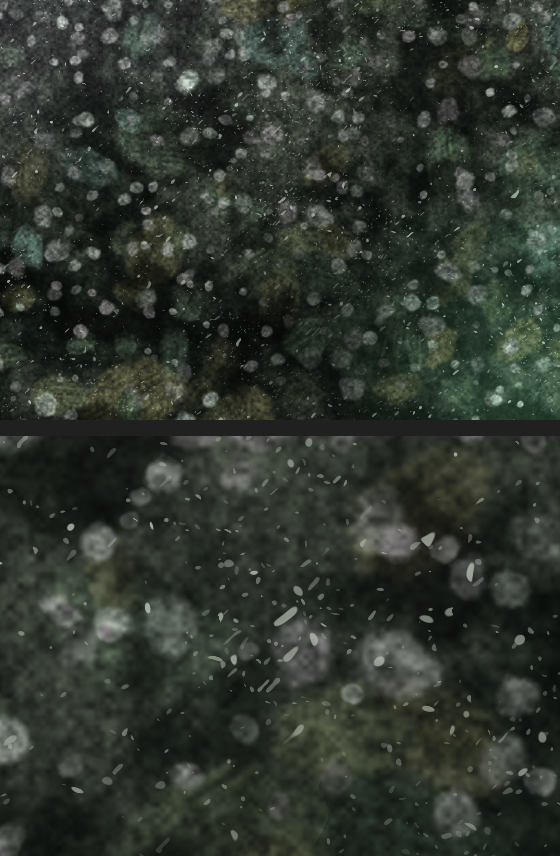
Top: the whole. Bottom: its middle third, enlarged.
Reproduce this texture procedurally as a WebGL 2 fragment shader.

```glsl
#version 300 es
precision highp float;

uniform vec2 u_resolution;
out vec4 fragColor;

float hash(vec2 p) {
    return fract(sin(dot(p, vec2(127.1, 311.7))) * 43758.5453);
}

vec2 hash2(vec2 p) {
    return vec2(hash(p), hash(p + 37.3));
}

float noise(vec2 p) {
    vec2 i = floor(p), f = fract(p);
    f = f * f * (3.0 - 2.0 * f);
    return mix(mix(hash(i), hash(i + vec2(1, 0)), f.x),
               mix(hash(i + vec2(0, 1)), hash(i + vec2(1, 1)), f.x), f.y);
}

float fbm(vec2 p) {
    float sum = 0.0, amp = 0.5;
    for (int i = 0; i < 5; i++) {
        sum += amp * noise(p);
        p = mat2(1.6, 1.2, -1.2, 1.6) * p + 7.1;
        amp *= 0.5;
    }
    return sum / 0.97;
}

// Scattered ragged ellipses: x = coverage, y = random id, zw = axes along and across
vec4 inclusions(vec2 p, float scale, float share, float radius, float stretch, float blur) {
    vec2 q = p * scale, cell = floor(q);
    float ragged = 0.9 * (fbm(q * 2.5) - 0.5);
    vec4 best = vec4(0);
    for (int y = -1; y <= 1; y++) {
        for (int x = -1; x <= 1; x++) {
            vec2 id = cell + vec2(x, y) + scale * 3.0;
            if (hash(id + 5.7) > share) continue;
            vec2 d = q - cell - vec2(x, y) - 0.15 - 0.7 * hash2(id);
            float angle = 0.6 + 2.4 * (hash(id + 9.1) - 0.5);
            d = mat2(cos(angle), -sin(angle), sin(angle), cos(angle)) * d;
            float size = radius * mix(0.5, 1.1, hash(id + 2.3));
            float dist = length(d * vec2(1.0 / stretch, stretch)) / size + ragged;
            float cover = 1.0 - smoothstep(1.0 - blur, 1.0 + blur, dist);
            if (cover > best.x) best = vec4(cover, hash(id + 4.4), d / scale);
        }
    }
    return best;
}

// Sparse bright chips, one at most in each cell
float specks(vec2 p, float scale, float share) {
    vec2 q = p * scale + 1.3 * noise(p * scale * 0.7), id = floor(q);
    vec2 d = fract(q) - 0.3 - 0.4 * hash2(id);
    d.x += d.y * (hash(id + 3.9) - 0.5) * 1.5;
    float size = mix(0.1, 0.3, hash(id + 8.2));
    float edge = max(0.1, scale / u_resolution.y);
    float chip = 1.0 - smoothstep(size - 0.5 * edge, size + 0.5 * edge, length(d));
    return chip * step(hash(id + 6.6), share) * mix(0.35, 1.0, hash(id + 1.4));
}

void main() {
    vec2 p = gl_FragCoord.xy / u_resolution.y;
    vec2 uv = gl_FragCoord.xy / u_resolution;
    float patches = fbm(p * 4.0 + 3.0);
    float mottle = fbm(p * 28.0);
    float grit = 0.6 * noise(p * 130.0) + 0.4 * noise(p * 230.0 + 4.0);

    // Dark matrix
    float tone = smoothstep(0.25, 0.8, 0.55 * patches + 0.45 * mottle);
    vec3 col = mix(vec3(0.035, 0.05, 0.04), vec3(0.25, 0.27, 0.235), tone);

    // Large streaked fragments in green, ochre and teal
    for (int i = 0; i < 2; i++) {
        float layer = float(i);
        vec4 frag = inclusions(p + 2.7 * layer, 4.2 + 3.6 * layer, 0.6, 0.42, 1.22, 0.17);
        float streak = noise(frag.zw * vec2(25, 150) + 40.0 * frag.y);
        vec3 tint = mix(vec3(0.23, 0.29, 0.23), vec3(0.34, 0.33, 0.23), smoothstep(0.5, 0.8, frag.y));
        tint = mix(vec3(0.28, 0.36, 0.33), tint, smoothstep(0.1, 0.3, frag.y));
        tint *= 0.4 + 0.6 * streak + 0.6 * mottle;
        col = mix(col, tint, frag.x * mix(0.4, 0.85, hash(vec2(frag.y, 2.0))));
    }

    // Black pockets
    col *= mix(0.4, 1.0, smoothstep(0.3, 0.5, fbm(p * 9.0 + 20.0)));

    // Small pale rounded crystals
    for (int i = 0; i < 2; i++) {
        float layer = float(i);
        vec4 grain = inclusions(p + 5.3 + layer, 13.0 + 9.0 * layer, 0.32, 0.32, 1.08, 0.28);
        vec3 tint = mix(vec3(0.40, 0.38, 0.39), vec3(0.52, 0.56, 0.52), grain.y);
        tint *= 0.5 + 0.6 * mottle + 0.35 * noise(p * 90.0);
        col = mix(col, tint, grain.x * mix(0.4, 0.9, hash(vec2(grain.y, 7.0))));
    }

    // Gritty surface and clustered glints
    col *= 0.5 + grit;
    float cluster = smoothstep(0.4, 0.7, fbm(p * 6.0 + 11.0));
    float glint = specks(p, 65.0, 0.02 + 0.12 * cluster);
    glint = max(glint, 0.65 * specks(p + 3.0, 125.0, 0.05 + 0.18 * cluster));
    col = mix(col, vec3(0.74, 0.77, 0.72), 0.8 * glint);

    // Broad light: lilac sheen at upper left, green haze at lower right, shaded base
    float sheen = smoothstep(0.65, 0.0, length((uv - vec2(0.0, 1.0)) * vec2(1.0, 1.2)));
    float haze = smoothstep(0.5, 0.0, length((uv - vec2(1.0, 0.12)) * vec2(1.0, 0.8)));
    float shade = smoothstep(0.45, 0.0, length((uv - vec2(0.58, 0.15)) * vec2(1.3, 1.0)));
    col *= 1.0 - 0.45 * shade;
    col += vec3(0.19, 0.18, 0.20) * sheen * (0.4 + patches) * (0.5 + grit);
    col += vec3(0.05, 0.12, 0.08) * haze * (0.5 + patches);
    col += vec3(0.015, 0.022, 0.016);
    fragColor = vec4(col, 1.0);
}
```
